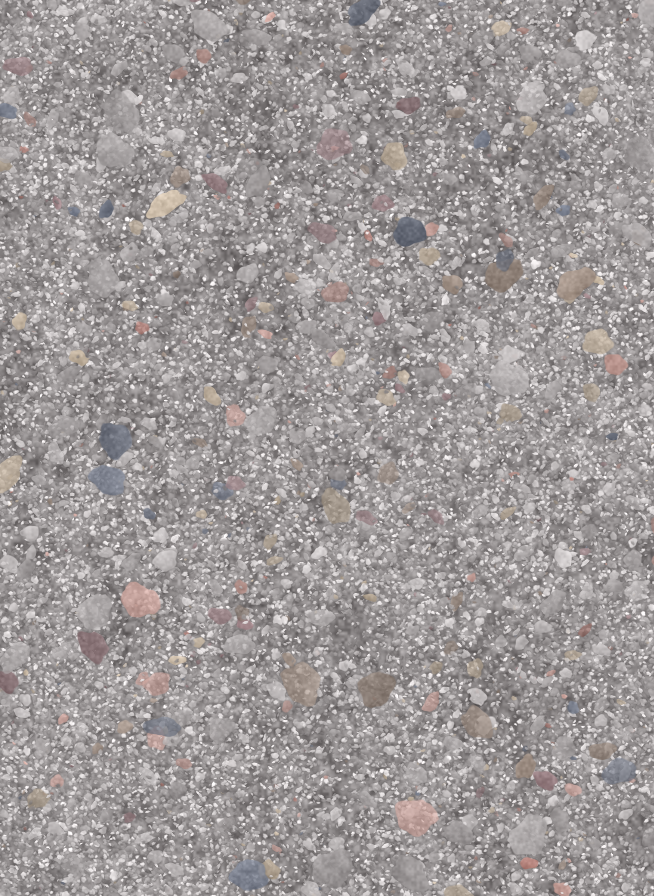
A Shadertoy shader for this texture:

```glsl
// Weathered concrete: pale angular grit in grey cement with scattered coloured pebbles.
#define GRIT_CELL 0.0068
#define SAND_CELL 0.0125
#define SMALL_CELL 0.026
#define LARGE_CELL 0.050
#define GRIT_CHANCE 0.82
#define PEBBLE_CHANCE 0.27
#define EDGE_SOFTNESS 0.0012
#define CEMENT_TONE 0.555
#define PATCHINESS 1.3
#define SHADOW 0.045
#define COLOUR_STRENGTH 0.72
#define WARMTH vec3(0.013, -0.005, -0.004)

const float TAU = 6.2832;

vec3 hash3(vec2 p) {
    vec3 q = fract(vec3(p.xyx) * vec3(0.1031, 0.1030, 0.0973));
    q += dot(q, q.yxz + 33.33);
    return fract((q.xxy + q.yzz) * q.zyx);
}

float noise(vec2 p) {
    vec2 i = floor(p), f = fract(p);
    f = f * f * (3.0 - 2.0 * f);
    float low = mix(hash3(i).x, hash3(i + vec2(1, 0)).x, f.x);
    float high = mix(hash3(i + vec2(0, 1)).x, hash3(i + vec2(1, 1)).x, f.x);
    return mix(low, high, f.y);
}

// Mostly grey; a share given by "colourful" takes a mineral hue.
vec3 stoneColor(float pick, float tone, vec2 greys, float colourful) {
    vec3 grey = vec3(mix(greys.x, greys.y, tone)) + WARMTH;
    if (pick > colourful) return grey;
    float kind = pick / colourful;
    vec3 sandy = vec3(0.77, 0.69, 0.58), salmon = vec3(0.76, 0.56, 0.52);
    vec3 maroon = vec3(0.52, 0.39, 0.41), brown = vec3(0.56, 0.48, 0.42);
    vec3 slate = vec3(0.33, 0.37, 0.45), rust = vec3(0.64, 0.38, 0.34);
    vec3 hue = kind < 0.30 ? sandy : kind < 0.50 ? salmon : kind < 0.68 ? maroon
             : kind < 0.82 ? brown : kind < 0.92 ? slate : rust;
    return mix(grey, hue * (0.88 + 0.24 * tone), COLOUR_STRENGTH);
}

// One scatter of irregular, mostly flat-lying stones, at most one per cell.
vec3 scatter(vec3 col, vec2 p, float cell, float chance, vec2 greys,
             float colourful, float seed) {
    float soft = max(EDGE_SOFTNESS, 0.6 / iResolution.y);
    float chips = min(0.35, 0.005 / cell) * (noise(p * 210.0 + seed) - 0.5);
    float mottle = noise(p * 330.0 - seed) + 0.8 * noise(p * 110.0 + seed) - 0.9;
    vec2 home = floor(p / cell);
    for (int y = -1; y <= 1; y++)
    for (int x = -1; x <= 1; x++) {
        vec2 id = home + vec2(x, y);
        vec3 place = hash3(id + seed * 17.0);
        if (place.z > chance) continue;
        vec3 form = hash3(id + seed * 29.0 + 101.0);
        vec3 look = hash3(id + seed * 43.0 + 211.0);

        // Rotated ellipse with a lobed, chipped outline
        vec2 q = p - (id + 0.5 + 0.85 * (place.xy - 0.5)) * cell;
        float turn = (form.x - 0.5) * 2.5;
        q = mat2(cos(turn), -sin(turn), sin(turn), cos(turn)) * q;
        float radius = cell * mix(0.25, 0.50, form.y * form.y * 0.5 + form.y * 0.5);
        q.y /= mix(0.46, 0.88, form.z);
        float a = atan(q.y, q.x);
        float outline = 1.0 + 0.08 * sin(3.0 * a + TAU * look.x * 7.0)
                      + 0.06 * sin(5.0 * a + TAU * look.z) + chips;
        float d = length(q) - radius * outline;

        // Contact shadow, then the stone, more or less buried in cement
        col *= 1.0 - SHADOW * smoothstep(0.0025, 0.0, d);
        vec3 stone = stoneColor(look.x, look.y, greys, colourful);
        stone += 0.10 * mottle + 0.05 * clamp(q.y / radius, -1.0, 1.0);
        float cover = mix(0.62, 0.97, look.z);
        col = mix(col, stone, cover * smoothstep(soft, -soft, d));
    }
    return col;
}

void mainImage(out vec4 fragColor, in vec2 fragCoord) {
    vec2 p = fragCoord / iResolution.y;

    // Broad patches where cement hides or exposes the grit
    float patches = 0.45 * noise(p * 13.0) + 0.35 * noise(p * 34.0 + 7.0)
                  + 0.20 * noise(p * 75.0 + 19.0) - 0.5;

    // Cement
    float tone = CEMENT_TONE + 0.20 * patches
               + 0.20 * (noise(p * 120.0) - 0.5) + 0.20 * (noise(p * 290.0) - 0.5);
    vec3 col = vec3(tone) + WARMTH;

    // Fine grit and sand
    float density = GRIT_CHANCE + PATCHINESS * patches;
    col = scatter(col, p, GRIT_CELL, density, vec2(0.46, 1.0), 0.02, 1.0);
    col = scatter(col, p + 0.31, GRIT_CELL * 0.85, density, vec2(0.48, 1.03), 0.01, 2.0);
    col = scatter(col, p, SAND_CELL, 0.45 * density, vec2(0.56, 0.92), 0.04, 3.0);

    // Small pebbles, a dusting of grit, then large pebbles
    col = scatter(col, p, SMALL_CELL, PEBBLE_CHANCE, vec2(0.58, 0.84), 0.32, 4.0);
    col = scatter(col, p + 0.57, GRIT_CELL, 0.14 + 0.3 * patches, vec2(0.45, 0.95), 0.0, 6.0);
    col = scatter(col, p, LARGE_CELL, PEBBLE_CHANCE, vec2(0.58, 0.79), 0.42, 5.0);

    fragColor = vec4(clamp(col, 0.0, 1.0), 1.0);
}
```
